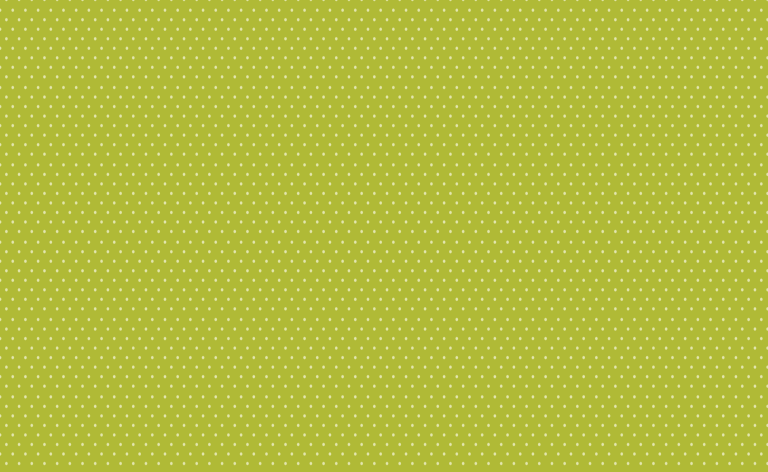
Reproduce this pattern procedurally as a Shadertoy shader.

```glsl
// Lengths are fractions of the canvas height.
const vec3 GROUND_COLOR = vec3(0.690, 0.730, 0.210);
const vec3 DOT_COLOR = vec3(0.885, 0.897, 0.680);
const vec2 DOT_RADIUS = vec2(0.0027, 0.0033);
const vec2 FIRST_DOT = vec2(0.0270, 0.0216);  // from the upper left corner
const float COLUMN_PITCH = 0.02688;
const float ROW_PITCH = 0.02017;
const float ROWS_PER_BAND = 8.0;
const float BAND_HEIGHT = 0.16384;            // leaves a wider gap between bands
const float EDGE_SOFTNESS = 0.7;              // in output pixels

// Offset from p to the nearest dot of the staggered rows.
vec2 nearestDotOffset(vec2 p) {
    // Bands of evenly spaced rows
    float lastRow = ROWS_PER_BAND - 1.0;
    float halfGap = 0.5 * (BAND_HEIGHT - lastRow * ROW_PITCH);
    float bandY = mod(p.y + halfGap, BAND_HEIGHT) - halfGap;
    float row = clamp(floor(bandY / ROW_PITCH + 0.5), 0.0, lastRow);

    // Odd rows shift by half a column
    float column = p.x / COLUMN_PITCH + 0.5 * mod(row, 2.0);
    float dx = (fract(column + 0.5) - 0.5) * COLUMN_PITCH;
    return vec2(dx, bandY - row * ROW_PITCH);
}

// Approximate signed distance to an axis-aligned ellipse.
float ellipseDistance(vec2 p, vec2 radius) {
    return (length(p / radius) - 1.0) * min(radius.x, radius.y);
}

void mainImage(out vec4 fragColor, in vec2 fragCoord) {
    float pixel = 1.0 / iResolution.y;
    vec2 fromTopLeft = vec2(fragCoord.x, iResolution.y - fragCoord.y) * pixel;

    vec2 offset = nearestDotOffset(fromTopLeft - FIRST_DOT);
    float dist = ellipseDistance(offset, DOT_RADIUS);
    float edge = EDGE_SOFTNESS * pixel;
    float coverage = 1.0 - smoothstep(-edge, edge, dist);

    fragColor = vec4(mix(GROUND_COLOR, DOT_COLOR, coverage), 1.0);
}
```
